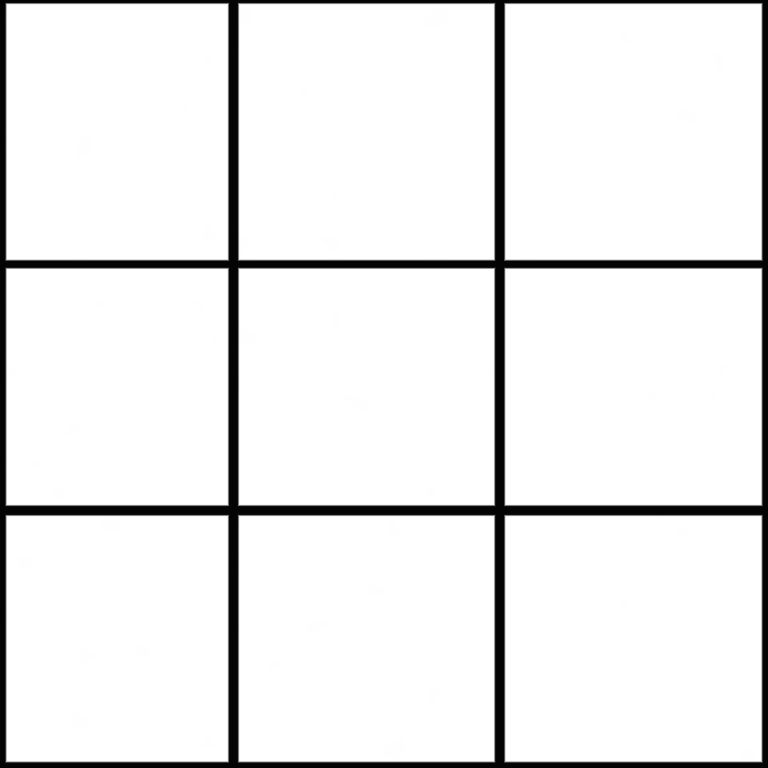
Reproduce this pattern procedurally as a WebGL 2 fragment shader.

```glsl
#version 300 es
precision highp float;

#define COLUMN_LINES vec4(0.0, 0.3040, 0.6507, 1.0)
#define COLUMN_HALF_WIDTHS vec4(0.0079, 0.0066, 0.0066, 0.0078)
#define ROW_LINES vec4(0.0, 0.3353, 0.6559, 1.0)
#define ROW_HALF_WIDTHS vec4(0.0078, 0.0065, 0.0053, 0.0046)
#define EDGE_SOFTNESS 0.0017
#define INK_COLOR vec3(0.015)
#define PAPER_COLOR vec3(1.0)
#define MOTTLE_SCALE 24.0
#define MOTTLE_DEPTH 0.008

uniform vec2 u_resolution;
out vec4 fragColor;

vec2 hashGradient(vec2 cell) {
    vec2 h = vec2(dot(cell, vec2(127.1, 311.7)), dot(cell, vec2(269.5, 183.3)));
    return 2.0 * fract(sin(h) * 43758.5) - 1.0;
}

float gradientNoise(vec2 p) {
    vec2 cell = floor(p);
    vec2 f = fract(p);
    vec2 blend = f * f * f * (f * (f * 6.0 - 15.0) + 10.0);
    float a = dot(hashGradient(cell), f);
    float b = dot(hashGradient(cell + vec2(1.0, 0.0)), f - vec2(1.0, 0.0));
    float c = dot(hashGradient(cell + vec2(0.0, 1.0)), f - vec2(0.0, 1.0));
    float d = dot(hashGradient(cell + 1.0), f - 1.0);
    return mix(mix(a, b, blend.x), mix(c, d, blend.x), blend.y);
}

// Signed distance to the nearest of four parallel bars
float barDistance(float position, vec4 centers, vec4 halfWidths) {
    vec4 d = abs(vec4(position) - centers) - halfWidths;
    return min(min(d.x, d.y), min(d.z, d.w));
}

void main() {
    vec2 uv = gl_FragCoord.xy / u_resolution;

    // Three by three panels, slightly uneven in size
    float columns = barDistance(uv.x, COLUMN_LINES, COLUMN_HALF_WIDTHS);
    float rows = barDistance(uv.y, ROW_LINES, ROW_HALF_WIDTHS);
    float gridDistance = min(columns, rows);

    // Soft ink edge, never narrower than one pixel
    float softness = max(EDGE_SOFTNESS, 0.5 / min(u_resolution.x, u_resolution.y));
    float ink = 1.0 - smoothstep(-softness, softness, gridDistance);

    // Barely visible mottling of the paper
    float mottle = max(gradientNoise(uv * MOTTLE_SCALE) - 0.15, 0.0);
    vec3 paper = PAPER_COLOR - MOTTLE_DEPTH * mottle;

    fragColor = vec4(mix(paper, INK_COLOR, ink), 1.0);
}
```
